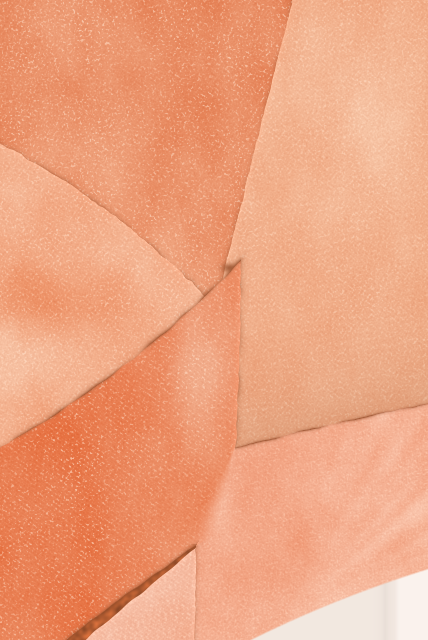
Write a WebGL 1 fragment shader that draws this texture.

```glsl
precision highp float;
uniform vec2 u_resolution;
// Overlapping panels of dusty terracotta plaster, with a pale wall below.
// Each panel is an intersection of bowed edges, stacked with contact shadows;
// gradient noise supplies the clouded pigment and the powdery specks.

const vec3 BROWN = vec3(0.58, 0.30, 0.16);
const vec3 POWDER = vec3(0.99, 0.85, 0.76);
const mat2 TURN = mat2(0.80, 0.60, -0.60, 0.80);

vec2 hashGradient(vec2 cell) {
  vec2 h = vec2(dot(cell, vec2(127.1, 311.7)), dot(cell, vec2(269.5, 183.3)));
  return fract(sin(h) * 43758.5) * 2.0 - 1.0;
}

float noise(vec2 p) {
  vec2 i = floor(p), f = fract(p);
  vec2 u = f * f * f * (f * (f * 6.0 - 15.0) + 10.0);
  vec2 e = vec2(1.0, 0.0);
  float low = mix(dot(hashGradient(i), f), dot(hashGradient(i + e), f - e), u.x);
  float high = mix(dot(hashGradient(i + e.yx), f - e.yx),
                   dot(hashGradient(i + 1.0), f - 1.0), u.x);
  return mix(low, high, u.y);
}

float fbm(vec2 p) {
  float sum = 0.0, amp = 0.55;
  for (int i = 0; i < 5; i++) {
    sum += amp * noise(p);
    p = 2.0 * TURN * p + 7.3;
    amp *= 0.6;
  }
  return sum;
}

// Signed distance to a line from a to b, positive on its left; bow swells it.
float edge(vec2 p, vec2 a, vec2 b, float bow) {
  vec2 d = b - a;
  float len = length(d);
  float t = clamp(dot(p - a, d) / (len * len), 0.0, 1.0);
  return dot(p - a, vec2(-d.y, d.x)) / len + 4.0 * bow * t * (1.0 - t);
}

float glow(vec2 p, vec2 centre, vec2 radius) {
  vec2 q = (p - centre) / radius;
  return exp(-dot(q, q));
}

// Clouded pigment: tone shifts the colour from deep (0) to pale (1).
vec3 plaster(vec2 p, vec3 deep, vec3 pale, float tone, float dust) {
  float cloud = fbm(p * vec2(3.2, 2.2));
  float fine = noise(TURN * p * 112.0);
  float coarse = noise(TURN * TURN * p * 67.0 + 9.0);
  float speck = smoothstep(0.08, 0.45, fine * 0.75 + coarse * 0.7);
  float patchy = clamp(0.75 + 1.6 * fbm(p * 4.0 + 21.0), 0.25, 1.4);
  vec3 c = mix(deep, pale, clamp(tone + cloud * 0.9, -0.15, 1.2));
  c += vec3(0.035, 0.065, 0.07) * (fine + 0.7 * coarse);
  return mix(c, POWDER, clamp(speck * dust * patchy, 0.0, 0.85));
}

// Lays a panel over the one below, with a contact shadow and a lit rim.
vec3 lay(vec3 under, vec3 paint, float d, float shadow, float width, float aa) {
  under = mix(under, BROWN, shadow * exp(min(d, 0.0) / width));
  paint += 0.05 * exp(-max(d, 0.0) / 0.009);
  return mix(under, paint, smoothstep(-aa, aa, d));
}

void main() {
  vec2 p = gl_FragCoord.xy / u_resolution * vec2(2.0, 3.0);
  float aa = 2.0 / u_resolution.y;
  vec2 e = p + 0.009 * vec2(noise(p * 11.0), noise(p * 11.0 + 5.0)) + 0.006 * noise(p * 34.0);
  float broken = clamp(0.7 + 1.5 * noise(p * 8.0 + 2.0), 0.2, 1.0);

  // Upper left sheet
  float tone = 0.25 + 0.45 * glow(p, vec2(0.45, 2.2), vec2(0.25, 0.22))
    + 0.3 * glow(p, vec2(0.45, 2.7), vec2(0.22, 0.3))
    + 0.32 * glow(p, vec2(0.92, 1.85), vec2(0.3, 0.35));
  vec3 col = plaster(p, vec3(0.90, 0.51, 0.34), vec3(0.95, 0.68, 0.54), tone, 0.55);

  // Left petal
  float d = edge(e, vec2(0.957, 1.613), vec2(0.0, 2.328), 0.046);
  tone = 0.72 - 0.6 * glow(p, vec2(0.25, 1.58), vec2(0.38, 0.14))
    + 0.5 * glow(p, vec2(0.05, 1.33), vec2(0.28, 0.18));
  vec3 paint = plaster(p + 4.0, vec3(0.93, 0.57, 0.40), vec3(0.96, 0.72, 0.59), tone, 0.45);
  col = lay(col, paint, d, 0.5 * broken, 0.009, aa);

  // Tall right sheet, browner toward its lower hem
  float hem = edge(e, vec2(1.10, 0.902), vec2(2.0, 1.109), -0.006);
  d = min(edge(e, vec2(1.367, 3.0), vec2(1.043, 1.711), 0.0), hem);
  tone = 0.55 + 0.4 * glow(p, vec2(1.75, 2.35), vec2(0.3, 0.45));
  paint = plaster(p + 9.0, vec3(0.93, 0.62, 0.46), vec3(0.96, 0.74, 0.61), tone, 0.32);
  paint *= 1.0 - vec3(0.07, 0.10, 0.13) * exp(-max(hem, 0.0) / 0.22);
  col = lay(col, paint, d, 0.42 * broken, 0.009, aa);

  // Lower right sheet with folds fanning out of its bottom edge
  vec2 fan = p - vec2(1.3, 0.1);
  float angle = atan(fan.y, max(fan.x, 0.001));
  float spread = smoothstep(0.1, 0.6, fan.x);
  float fold = noise(vec2(angle * 13.0, length(fan) * 1.2));
  fold += 0.5 * (glow(vec2(angle), vec2(0.66), vec2(0.09)) - glow(vec2(angle), vec2(0.53), vec2(0.1)));
  tone = 0.38 + 0.35 * smoothstep(1.1, 1.9, p.x) - 0.3 * smoothstep(0.0, 0.6, p.y) + 0.5 * fold * spread
    + 0.3 * smoothstep(0.6, 0.0 + 0.61, 0.6) + 0.5 * glow(p, vec2(1.03, 0.62), vec2(0.06, 0.16));
  paint = plaster(p + 15.0, vec3(0.94, 0.60, 0.46), vec3(0.975, 0.76, 0.66), tone + 0.2, 0.2);
  col = lay(col, paint, -hem, 0.0, 0.01, aa);
  col = mix(col, BROWN, 0.85 * broken * exp(-abs(hem + 0.002) / 0.006) * step(1.1, p.x));

  // Shaded gap under the central band
  d = min(edge(e, vec2(0.91, 0.0), vec2(0.918, 0.441), 0.0), 0.45 - p.y);
  col = mix(col, BROWN * (1.2 + 0.6 * noise(p * 30.0)), smoothstep(-aa, aa, d));

  // Central band: crisp top, right side and foot, fading out at lower right
  float top = edge(e, vec2(1.125, 1.777), vec2(0.0, 0.902), -0.052);
  float side = edge(e, vec2(1.10, 0.902), vec2(1.125, 1.777), 0.006);
  float fade = edge(e, vec2(0.918, 0.441), vec2(1.10, 0.902), 0.0);
  float foot = edge(e, vec2(0.31, 0.0), vec2(0.918, 0.441), -0.008);
  d = min(min(top, side), foot);
  tone = 0.12 + 0.75 * glow(p, vec2(0.93, 1.27), vec2(0.13, 0.3))
    + 0.35 * smoothstep(0.4, 1.0, p.x) + 0.1 * smoothstep(0.9, 1.6, p.y);
  float dust = mix(0.55, 0.28, smoothstep(0.4, 1.0, p.x)) + 0.35 * glow(p, vec2(0.93, 1.25), vec2(0.15, 0.3));
  paint = plaster(p + 27.0, vec3(0.91, 0.475, 0.295), vec3(0.94, 0.64, 0.50), tone, dust);
  col = mix(col, BROWN, 0.75 * glow(p, vec2(1.07, 1.745), vec2(0.032, 0.02)));
  vec3 band = lay(col, paint, d, 0.5 * broken, 0.010, aa);
  float soft = mix(0.055, 0.006, smoothstep(0.6, 0.9, p.y));
  col = mix(col, band, smoothstep(-soft, soft, fade));
  col = mix(col, BROWN, 0.7 * broken * exp(-abs(top) / 0.006) * step(0.0, side));
  col = mix(col, BROWN, 0.75 * exp(-abs(foot) / 0.008) * step(0.0, fade) * step(p.y, 0.47));

  // Small sheet at the bottom
  d = min(edge(e, vec2(0.918, 0.43), vec2(0.40, 0.0), 0.004),
          edge(e, vec2(0.91, 0.0), vec2(0.918, 0.43), 0.0));
  paint = plaster(p + 33.0, vec3(0.94, 0.62, 0.48), vec3(0.97, 0.77, 0.68), 0.7, 0.35);
  col = lay(col, paint, d, 0.28 * step(p.y, 0.44), 0.008, aa);

  // Pale wall and its bright upright on the right
  d = edge(p, vec2(2.0, 0.332), vec2(1.172, 0.0), 0.018);
  paint = mix(vec3(0.95, 0.91, 0.88), vec3(0.98, 0.95, 0.93), smoothstep(1.84, 1.87, p.x));
  paint -= 0.04 * exp(-abs(p.x - 1.80) / 0.02);
  col = mix(col, paint, smoothstep(-aa * 2.0, aa * 2.0, d));

  gl_FragColor = vec4(clamp(col, 0.0, 1.0), 1.0);
}
```
